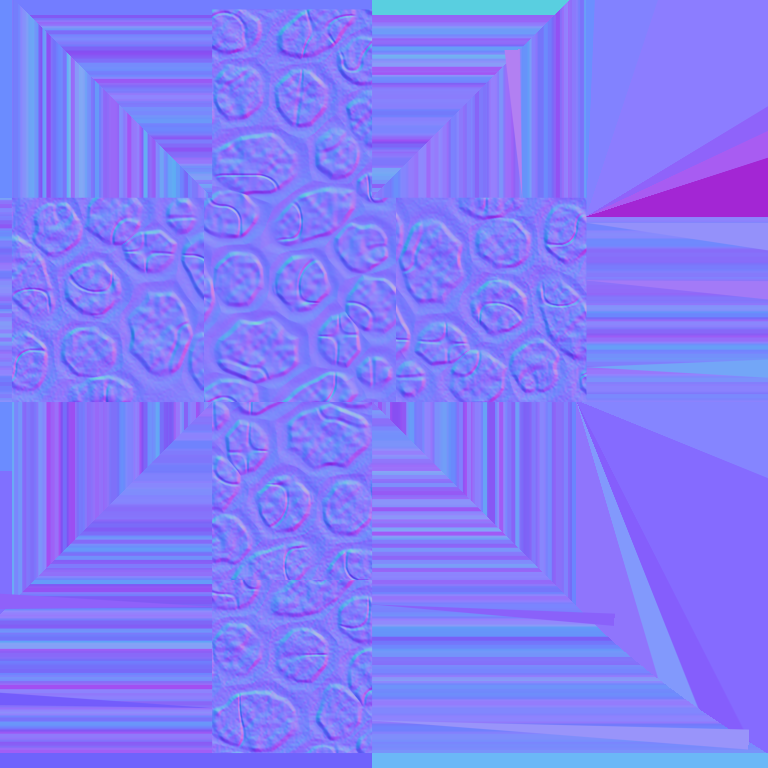
Reproduce this texture map procedurally as a Shadertoy shader.

```glsl
// Normal map of a cross-shaped stone skin: one motif of raised stones is turned
// onto each arm of the cross and its height is converted to a normal colour.
// Outside, every point takes a stripe or ray colour from its nearest cross edge.
#define BAR_LO vec2(0.277, 0.020)
#define BAR_HI vec2(0.484, 0.987)
#define ARM_LO vec2(0.016, 0.477)
#define ARM_HI vec2(0.763, 0.742)
#define PERIOD 0.242
#define STONE_RISE 0.0022
#define BUMP_RISE 0.0042
#define GRAIN_RISE 0.00035
#define STRIPE_CONTRAST 0.55
#define VIOLET vec3(0.58, 0.31, 0.95)
#define AZURE vec3(0.42, 0.73, 0.94)

float hash(vec2 p) { return fract(sin(dot(p, vec2(12.9898, 78.233))) * 43758.5453); }

float noise(vec2 p) {
    vec2 i = floor(p), f = fract(p);
    f = f * f * (3.0 - 2.0 * f);
    return mix(mix(hash(i), hash(i + vec2(1, 0)), f.x),
               mix(hash(i + vec2(0, 1)), hash(i + vec2(1, 1)), f.x), f.y);
}

// Stones of the motif: centre and radii, relative to the largest stone
const vec4 STONES[10] = vec4[10](
    vec4(0.000, 0.000, 0.052, 0.038), vec4(0.060, 0.087, 0.033, 0.035),
    vec4(-0.023, 0.094, 0.031, 0.033), vec4(0.078, 0.176, 0.050, 0.030),
    vec4(0.108, 0.013, 0.026, 0.033), vec4(0.138, 0.134, 0.031, 0.029),
    vec4(-0.033, 0.176, 0.036, 0.029), vec4(0.154, 0.059, 0.034, 0.035),
    vec4(-0.078, 0.078, 0.021, 0.036), vec4(0.156, -0.029, 0.023, 0.018));

float stoneDistance(vec2 p) {
    float nearest = 1.0;
    for (int i = 0; i < 10; i++) {
        vec2 d = p - STONES[i].xy, r = STONES[i].zw;
        d.y -= PERIOD * round(d.y / PERIOD);
        if (i == 3) d.y -= 0.4 * d.x;
        vec2 q = abs(d) / r;
        float octagon = max(max(q.x, q.y), (q.x + q.y) * 0.72);
        nearest = min(nearest, (mix(length(q), octagon, 0.6) - 1.0) * min(r.x, r.y));
    }
    return nearest + 0.007 * (noise(p * 50.0) - 0.5);
}

float height(vec2 p, float roughness) {
    float d = stoneDistance(p);
    float inside = smoothstep(0.003, -0.004, d);
    float bumps = noise(p * vec2(75.0, 60.0)) * 0.6 + noise(p * 140.0 + 7.0) * 0.35;
    float crack = smoothstep(0.06, 0.0, abs(noise(p * 24.0 + 3.0) - 0.5));
    float h = inside * (STONE_RISE + BUMP_RISE * (bumps - 0.45) - 0.0012 * crack);
    h += 0.0012 * smoothstep(0.004, 0.016, d) + 0.0016 * noise(p * 30.0);
    return h + GRAIN_RISE * roughness * noise(p * 330.0);
}

vec3 stoneNormal(vec2 p) {
    // Each arm carries the motif in its own orientation
    vec2 centre = vec2(0.333, 0.544);
    mat2 turn = mat2(1, 0, 0, 1);
    if (p.x < 0.265) { centre = vec2(0.208, 0.564); turn = mat2(0, -1, 1, 0); }
    else if (p.x > 0.515) { centre = vec2(0.5625, 0.661); turn = mat2(0, 1, -1, 0); }
    else if (p.y < 0.477 && p.y > 0.245) { centre = vec2(0.430, 0.431); turn = mat2(-1, 0, 0, -1); }
    float rough = 0.25 + smoothstep(0.10, 0.35, length(p - vec2(0.37, 0.61)));
    vec2 v = p - centre, e = vec2(0.0012, 0.0);
    vec2 slope = vec2(height(turn * (v + e), rough) - height(turn * (v - e), rough),
                      height(turn * (v + e.yx), rough) - height(turn * (v - e.yx), rough)) / (2.0 * e.x);
    return normalize(vec3(-slope, 1.0)) * 0.5 + vec3(0.51, 0.49, 0.49);
}

float stripe(float s, float seed, float count) {
    float x = s * count, i = floor(x);
    return mix(hash(vec2(i, seed)), hash(vec2(i + 1.0, seed)), smoothstep(0.35, 0.65, fract(x))) - 0.5;
}

vec3 stripeColour(float s, float seed) {
    float t = 0.42 + STRIPE_CONTRAST * (0.6 * stripe(s, seed, 48.0)
            + 1.5 * stripe(s, seed + 3.0, 190.0) * (0.55 + stripe(s, seed + 5.0, 14.0)));
    t = clamp(t, 0.0, 1.0);
    vec3 c = mix(VIOLET, AZURE, t);
    c.r += 0.16 * stripe(s, seed + 9.0, 95.0);
    c.b += 0.05 * (1.0 - abs(2.0 * t - 1.0));
    return c;
}

// Blend to a new colour past a ray angle
void ray(inout vec3 c, float a, float start, vec3 tint) { c = mix(c, tint, smoothstep(-0.003, 0.003, a - start)); }

vec3 upperFan(float a) {
    vec3 c = vec3(0.64, 0.15, 0.83);
    ray(c, a, 0.313, vec3(0.66, 0.36, 0.95));
    ray(c, a, 0.44, vec3(0.56, 0.39, 0.98));
    ray(c, a, 0.545, vec3(0.55, 0.49, 1.0));
    ray(c, a, 1.25, vec3(0.51, 0.51, 1.0));
    ray(c, a, 1.53, vec3(0.42, 0.56, 1.0));
    return c;
}

vec3 lowerFan(float a) {
    vec3 c = vec3(0.52, 0.52, 1.0);
    ray(c, a, 0.386, vec3(0.52, 0.42, 1.0));
    ray(c, a, 1.10, vec3(0.52, 0.37, 0.99));
    ray(c, a, 1.193, vec3(0.51, 0.60, 0.99));
    ray(c, a, 1.284, vec3(0.56, 0.46, 0.99));
    return c;
}

// Sliver that widens from a to b
void wedge(inout vec3 c, vec2 p, vec2 a, vec2 b, float width, vec3 tint) {
    vec2 ab = b - a;
    float t = dot(p - a, ab) / dot(ab, ab);
    float d = length(p - a - ab * t) - width * t;
    c = mix(c, tint, smoothstep(0.001, -0.001, d) * step(0.0, t) * step(t, 1.0));
}

vec3 surround(vec2 p, vec2 q) {
    vec2 o = p - q;
    vec3 c;
    if (p.x > ARM_HI.x && q.x > 0.7 && p.y > 0.718) c = upperFan(atan(p.y - 0.718, p.x - ARM_HI.x));
    else if (p.x > 0.75 && q.x > 0.7 && p.y < ARM_LO.y) c = lowerFan(atan(0.479 - p.y, p.x - 0.75));
    else if (q.y > 0.98) c = p.x > 0.484 ? vec3(0.35, 0.81, 0.88) : vec3(0.45, 0.49, 1.0);
    else if (q.y < 0.03 && o.y < 0.0) c = p.x > 0.484 ? vec3(0.42, 0.72, 0.97) : vec3(0.43, 0.39, 0.99);
    else if (abs(o.x) > 0.0 && abs(o.y) > 0.0) c = mix(vec3(0.42, 0.55, 1.0), vec3(0.5, 0.44, 1.0), step(0.09, abs(o.y)) * step(o.y, 0.0));
    else if (abs(o.x) > 0.0) c = stripeColour(p.y, q.x * 40.0);
    else c = stripeColour(p.x, q.y * 40.0 + 2.0);
    // Slivers left by the ragged edges
    wedge(c, p, vec2(0.484, 0.062), vec2(0.975, 0.037), 0.013, vec3(0.60, 0.58, 0.98));
    wedge(c, p, vec2(0.484, 0.213), vec2(0.800, 0.193), 0.008, vec3(0.54, 0.38, 0.98));
    wedge(c, p, vec2(0.277, 0.078), vec2(0.0, 0.090), 0.008, vec3(0.45, 0.36, 0.99));
    wedge(c, p, vec2(0.277, 0.210), vec2(0.0, 0.217), 0.010, vec3(0.56, 0.38, 0.98));
    wedge(c, p, vec2(0.680, 0.742), vec2(0.667, 0.935), 0.010, vec3(0.70, 0.50, 0.95));
    wedge(c, p, vec2(0.763, 0.522), vec2(1.001, 0.520), 0.012, vec3(0.45, 0.65, 0.97));
    wedge(c, p, vec2(0.763, 0.635), vec2(1.001, 0.622), 0.012, vec3(0.64, 0.48, 0.97));
    wedge(c, p, vec2(0.763, 0.710), vec2(1.001, 0.692), 0.018, vec3(0.58, 0.57, 0.98));
    return c;
}

void mainImage(out vec4 fragColor, in vec2 fragCoord) {
    vec2 p = fragCoord / iResolution.xy;
    vec2 bar = clamp(p, BAR_LO, BAR_HI), arm = clamp(p, ARM_LO, ARM_HI);
    vec2 q = distance(p, bar) < distance(p, arm) ? bar : arm;
    float d = distance(p, q), edge = 1.0 / iResolution.y;
    vec3 colour = stoneNormal(p);
    if (d > 0.0) colour = mix(colour, surround(p, q), smoothstep(0.0, edge, d));
    fragColor = vec4(clamp(colour, 0.0, 1.0), 1.0);
}
```
